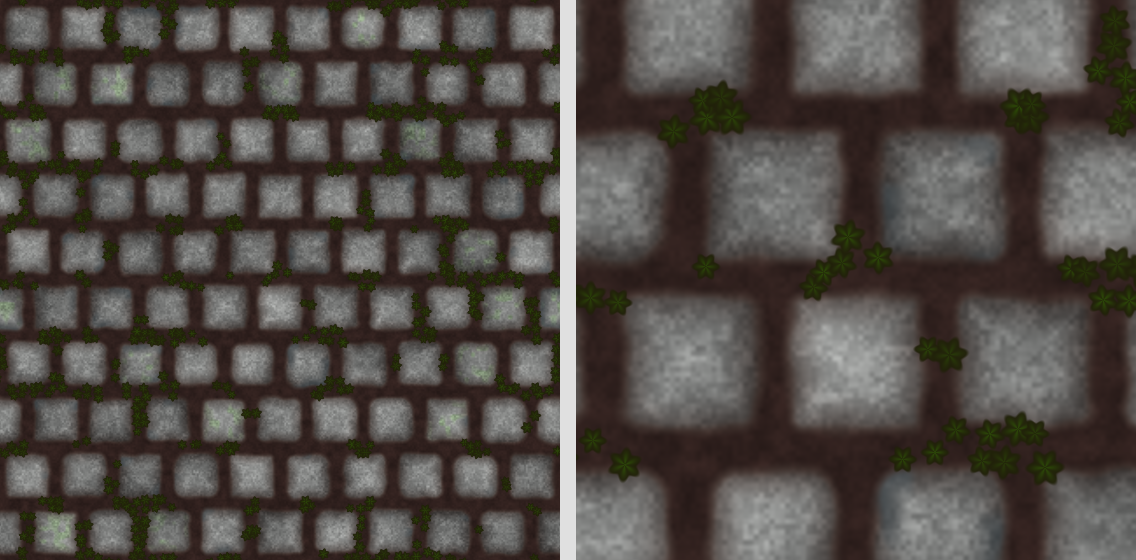
Left: the whole. Right: its middle third, enlarged.
Write a Shadertoy shader that draws this texture.

```glsl
// Mossy cobblestones: ten staggered rows of soft grey setts with moss growing in earthy joints.

const float STONES = 10.0;          // repeats across and down (even, so the stagger wraps)
const float LEAF_GRID = 60.0;       // moss rosettes across the canvas
const float HALF_SIZE = 0.408;      // mean half width of a stone, in cells
const float SIZE_VARIATION = 0.03;
const float SHIFT = 0.035;          // random offset of each stone
const float WOBBLE = 0.055;         // unevenness of the outline
const float MOSS_THRESHOLD = 0.52;
const float LEAF_RADIUS = 0.72;     // in leaf cells
const float GRAIN = 0.20;
const vec3 EARTH = vec3(0.185, 0.125, 0.115);
const vec3 STONE_RIM = vec3(0.27, 0.245, 0.235);
const vec3 STONE_FACE = vec3(0.475, 0.48, 0.475);
const vec3 RUST = vec3(0.29, 0.215, 0.185);
const vec3 LICHEN = vec3(0.40, 0.53, 0.33);
const vec3 DAMP = vec3(0.20, 0.28, 0.32);
const vec3 MOSS_DARK = vec3(0.125, 0.125, 0.035);
const vec3 MOSS_LIGHT = vec3(0.17, 0.285, 0.025);

// Three random values for a lattice point that wraps after 'period' cells
vec3 hash3(vec2 cell, float period, uint seed) {
    uvec3 v = uvec3(uvec2(floor(mod(cell + 0.5, period))), seed);
    v = v * 1664525u + 1013904223u;
    v += v.yzx * v.zxy;
    v ^= v >> 16u;
    v += v.yzx * v.zxy;
    return vec3(v >> 8u) / 16777216.0;
}

// Wrapping value noise
float noise(vec2 p, float period, uint seed) {
    vec2 c = floor(p), f = p - c;
    f = f * f * (3.0 - 2.0 * f);
    float a = hash3(c, period, seed).x;
    float b = hash3(c + vec2(1, 0), period, seed).x;
    float d = hash3(c + vec2(0, 1), period, seed).x;
    float e = hash3(c + vec2(1, 1), period, seed).x;
    return mix(mix(a, b, f.x), mix(d, e, f.x), f.y);
}

// Signed distance to the stone of this cell; also gives its cell and local position
float stoneDistance(vec2 p, out vec2 cell, out vec2 local) {
    p.x += 0.5 * (1.0 - mod(floor(p.y), 2.0));
    cell = floor(p);
    vec3 place = hash3(cell, STONES, 1u) - 0.5;
    vec3 form = hash3(cell, STONES, 2u);
    local = p - cell - 0.5 - SHIFT * place.xy;
    float corner = mix(0.08, 0.24, form.z);
    vec2 q = abs(local) - HALF_SIZE - SIZE_VARIATION * (form.xy - 0.5) + corner;
    float d = length(max(q, 0.0)) + min(max(q.x, q.y), 0.0) - corner;
    return d + WOBBLE * (noise(p * 5.0, STONES * 5.0, 3u) - 0.5);
}

// Shaded stone face over the earth
vec3 paving(vec2 p) {
    vec2 cell, local;
    float d = stoneDistance(p, cell, local);
    vec3 tone = hash3(cell, STONES, 4u);
    vec3 kind = hash3(cell, STONES, 5u);
    float blotch = noise(p * 4.0, STONES * 4.0, 6u);
    float patches = noise(p * 9.0, STONES * 9.0, 7u);
    float grain = 0.6 * noise(p * 32.0, STONES * 32.0, 8u)
                + 0.4 * noise(p * 17.0, STONES * 17.0, 9u) - 0.5;

    // Domed light with a random tilt
    float dome = 1.0 - smoothstep(-0.27, 0.02, d);
    float angle = 6.2832 * tone.y;
    float light = 0.90 + 0.28 * tone.x + 0.32 * dot(local, vec2(cos(angle), sin(angle)));
    light += 0.18 * (blotch - 0.5) + 0.14 * (patches - 0.5);
    light += GRAIN * 2.0 * grain * (0.5 + patches);
    vec3 color = mix(STONE_RIM, STONE_FACE, dome) * light;

    // Lichen and damp stains on a few stones, rust around the rim
    float lichen = step(0.82, kind.x) * smoothstep(0.45, 0.85, patches) * dome;
    color = mix(color, LICHEN * light, 0.45 * lichen);
    float damp = step(0.6, kind.y) * smoothstep(0.6, 0.9, blotch) * (1.0 - dome);
    color = mix(color, DAMP, 0.5 * damp);
    color = mix(color, RUST, 0.55 * smoothstep(-0.07, 0.0, d));

    vec3 earth = EARTH * (0.85 + 0.3 * patches + 0.25 * grain);
    return mix(color, earth, smoothstep(-0.055, 0.035, d));
}

// Lobed rosettes scattered along the joints, in clumps
vec3 addMoss(vec3 color, vec2 p) {
    float scale = LEAF_GRID / STONES;
    vec2 g = p * scale, base = floor(g);
    for (int j = -1; j <= 1; j++)
    for (int i = -1; i <= 1; i++) {
        vec2 leafCell = base + vec2(i, j), cell, local;
        vec3 rnd = hash3(leafCell, LEAF_GRID, 10u);
        vec2 center = leafCell + 0.15 + 0.7 * rnd.xy;
        vec2 at = center / scale;
        float joint = stoneDistance(at, cell, local);
        float rowJoint = smoothstep(0.3, 0.45, abs(fract(at.y) - 0.5));
        float clump = noise(at * 2.0, STONES * 2.0, 11u) + 0.12 * (rowJoint - 0.7);
        if (joint < 0.0 || clump < MOSS_THRESHOLD) continue;

        vec2 r = g - center;
        float petals = cos(6.0 * atan(r.y, r.x + 1e-5) + 6.2832 * rnd.z);
        float radius = LEAF_RADIUS * (0.72 + 0.28 * rnd.z) * (0.85 + 0.15 * petals);
        float dist = length(r) / radius;
        float glow = (1.0 - smoothstep(0.1, 1.0, dist)) * (0.65 + 0.35 * petals);
        vec3 leaf = mix(MOSS_DARK, MOSS_LIGHT, glow * (0.45 + 0.55 * rnd.x));
        color = mix(color, leaf, 0.95 * (1.0 - smoothstep(0.82, 1.08, dist)));
    }
    return color;
}

void mainImage(out vec4 fragColor, in vec2 fragCoord) {
    vec2 p = fragCoord / iResolution.xy * STONES;
    fragColor = vec4(addMoss(paving(p), p), 1.0);
}
```
